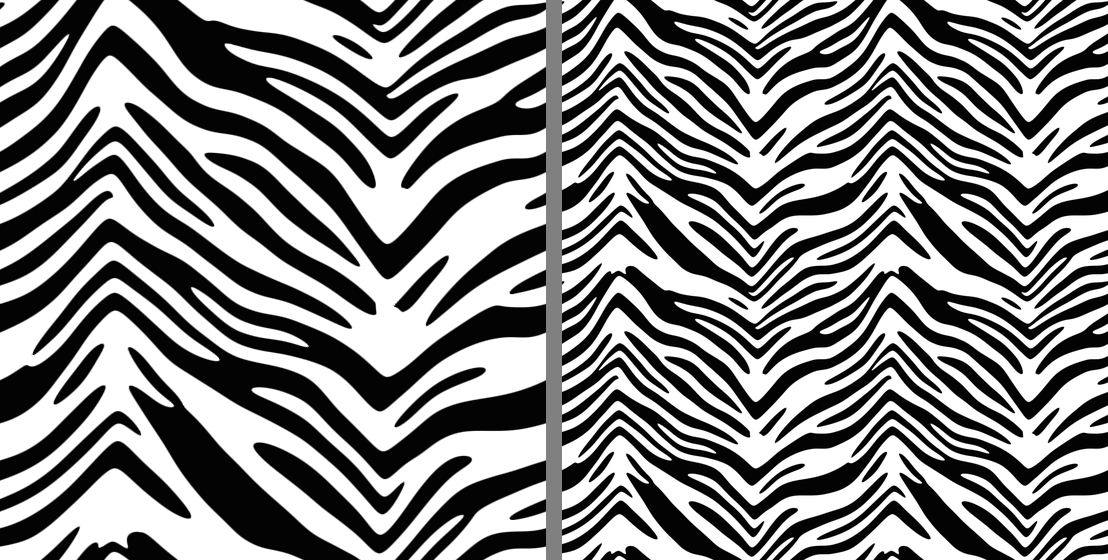
Left: one tile. Right: repeated 2 by 2.
A Shadertoy shader for this pattern:

```glsl
const float PI = 3.14159265;
const float TAU = 2.0 * PI;

float hash(vec2 p) {
    p = fract(p * vec2(0.1031, 0.1137) + 0.17);
    p += dot(p, p.yx + 33.33);
    return fract((p.x + p.y) * p.x * 7.31);
}

// Value noise in -1..1 that wraps after a whole number of cells
float noise(vec2 uv, vec2 cells, float seed) {
    vec2 p = uv * cells;
    vec2 i = floor(p), f = fract(p);
    f = f * f * f * (f * (f * 6.0 - 15.0) + 10.0);
    vec2 a = mod(i, cells) + seed, b = mod(i + 1.0, cells) + seed;
    float low = mix(hash(a), hash(vec2(b.x, a.y)), f.x);
    float high = mix(hash(vec2(a.x, b.y)), hash(b), f.x);
    return 2.0 * mix(low, high, f.y) - 1.0;
}

// Shortest offset on a unit loop
float wrapOffset(float d) {
    return fract(d + 0.5) - 0.5;
}

// Stripe field: positive is black, negative is white
float zebra(vec2 uv) {
    const float stripes = 10.0;
    float x = uv.x + 0.012 * noise(uv, vec2(3, 8), 5.0);

    // Chevron: 0 on the ridge, 1 in the valley, steeper near both
    float spineAngle = TAU * (x - 0.205);
    float t = acos(0.997 * cos(spineAngle)) / PI;
    float q = uv.y + 0.36 * (t + 0.075 * sin(TAU * t));
    q += 0.03 * noise(uv, vec2(4, 4), 11.0) + 0.011 * noise(uv, vec2(11, 7), 23.0);

    // Stripes added or dropped over a short run, giving tapered forks
    float phase = TAU * stripes * q;
    float strength = 1.0;
    for (int i = 0; i < 18; i++) {
        float n = float(i);
        float dx = wrapOffset(x - n * 0.618 - 0.06 * hash(vec2(n, 3.0)));
        float dy = wrapOffset(q - n / (2.0 * stripes));
        float halfRun = mix(0.07, 0.16, hash(vec2(n, 41.0)));
        float turn = hash(vec2(n, 67.0)) < 0.5 ? -1.0 : 1.0;
        vec2 head = vec2(dx - halfRun, 2.2 * dy);
        vec2 tail = vec2(dx + halfRun, 2.2 * dy);
        float reach = (1.0 - smoothstep(0.28, 0.5, abs(dx))) * (1.0 - smoothstep(0.12, 0.45, abs(dy)));
        phase += turn * reach * (atan(head.y, head.x) - atan(tail.y, tail.x));
        // Fade at the fork centres rounds the tips
        float rr = dot(head, head), ss = dot(tail, tail);
        strength *= sqrt(rr / (rr + 0.0002) * ss / (ss + 0.0002));
    }

    // White gaps where some stripes break at a ridge or valley
    float side = step(0.5, t);
    float broken = smoothstep(0.3, 0.8, sin(TAU * 3.0 * q + 2.0 * sin(TAU * q) + 2.0 * side));
    float spine = sin(spineAngle) / 0.22;
    float gap = 1.7 * broken * exp(-spine * spine);

    float widthChange = 0.04 + 0.25 * noise(uv, vec2(6, 9), 37.0);
    return strength * cos(phase) + widthChange - gap;
}

void mainImage(out vec4 fragColor, in vec2 fragCoord) {
    float field = zebra(fragCoord / iResolution.xy);
    float edge = 0.75 * fwidth(field) + 0.0001;
    float ink = smoothstep(-edge, edge, field);
    fragColor = vec4(mix(vec3(1.0), vec3(0.01), ink), 1.0);
}
```
